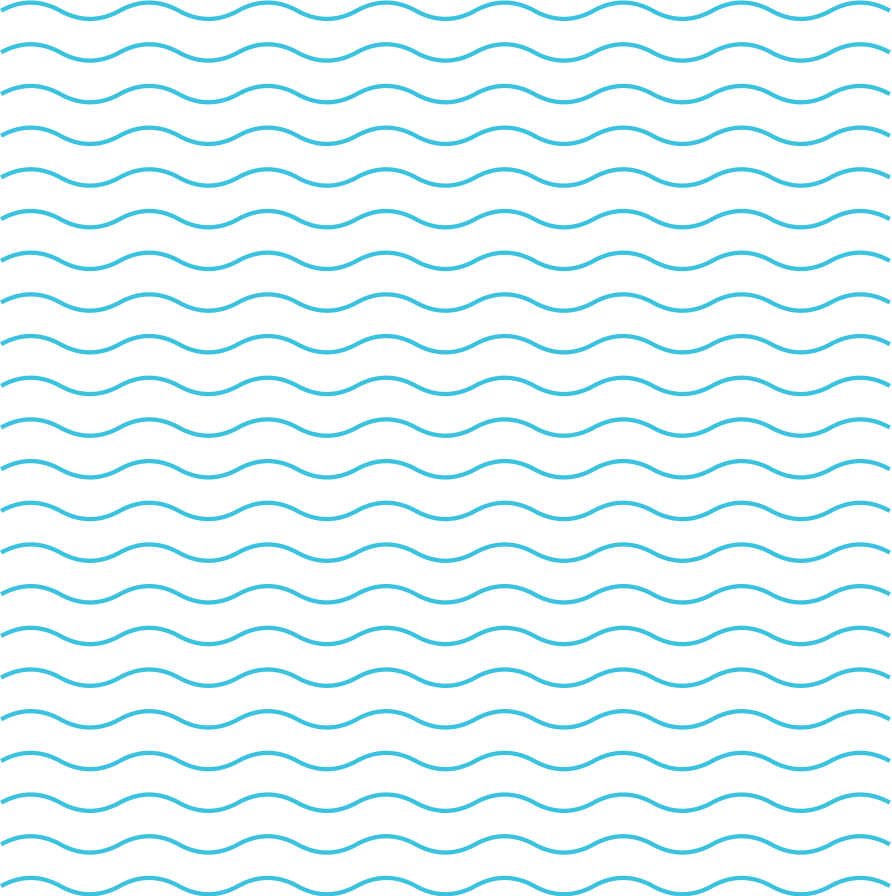
This pattern is drawn by a Shadertoy shader. Its source:

```glsl
// Evenly stacked thin blue wavy lines on a white ground.

// Lengths are fractions of the canvas height.
const vec3 GROUND_COLOR = vec3(1.0);
const vec3 LINE_COLOR = vec3(0.23, 0.76, 0.87);
const float WAVE_PERIOD = 0.13225;
const float WAVE_COUNT = 7.5;
const float WAVE_HEIGHT = 0.0091;    // midline to crest
const float ROW_SPACING = 0.04652;
const float TOP_ROW = 0.988;         // midline of the highest row
const float HALF_STROKE = 0.0024;
const float CENTER_SHIFT = -0.0006;  // horizontal offset of the rows

// Smooth wave of alternating parabolic arcs, trough at x = 0: (height, slope).
vec2 arcWave(float x) {
    float phase = fract(x / WAVE_PERIOD + 0.25) * 2.0;
    float side = phase < 1.0 ? -1.0 : 1.0;
    float s = fract(phase) * 2.0 - 1.0;
    return side * WAVE_HEIGHT * vec2(1.0 - s * s, -8.0 * s / WAVE_PERIOD);
}

// Antialiased coverage of a region that is positive inside.
float coverage(float inside, float pixel) {
    return clamp(inside / pixel + 0.5, 0.0, 1.0);
}

void mainImage(out vec4 fragColor, in vec2 fragCoord) {
    float pixel = 1.0 / iResolution.y;
    vec2 p = fragCoord * pixel;
    p.x -= 0.5 * iResolution.x * pixel + CENTER_SHIFT;

    // Fold every row onto the nearest midline.
    float row = round((p.y - TOP_ROW) / ROW_SPACING);
    p.y -= TOP_ROW + row * ROW_SPACING;

    // Distance to the curve, corrected for its slope.
    vec2 wave = arcWave(p.x);
    float dist = abs(p.y - wave.x) * inversesqrt(1.0 + wave.y * wave.y);
    float ink = coverage(HALF_STROKE - dist, pixel);

    // Square line ends, cut across the stroke at the outer midline crossings.
    vec2 tangent = normalize(vec2(1.0, 8.0 * WAVE_HEIGHT / WAVE_PERIOD));
    float reach = 0.5 * WAVE_COUNT * WAVE_PERIOD - abs(p.x);
    ink *= coverage(dot(vec2(reach, p.y), tangent), pixel);

    fragColor = vec4(mix(GROUND_COLOR, LINE_COLOR, ink), 1.0);
}
```
